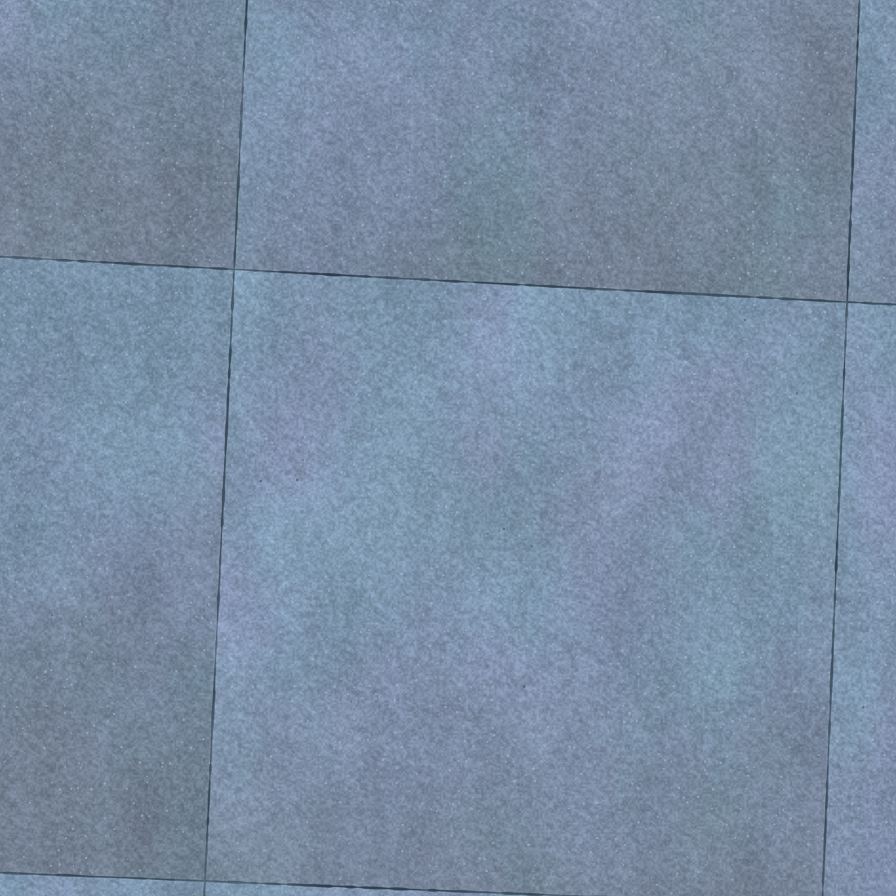
This texture is drawn by a WebGL 1 fragment shader. Its source:

```glsl
precision highp float;
// Large blue-grey stone slabs in a slightly skewed grid with hairline joints.
// Each slab fades from blue to warm grey; layered noise adds tall mottling,
// fine brushed grain and, through a cellular pattern, pale flecks and pits.

uniform vec2 u_resolution;

const vec2 SLAB_SIZE = vec2(0.690, 0.6875);
const vec2 GRID_ORIGIN = vec2(0.228, 0.026);
const vec2 SKEW = vec2(-0.0501, 0.0405);
const vec2 KEYSTONE = vec2(0.0093, 0.0197);
const float JOINT_HALF_WIDTH = 0.00115;
const float JOINT_WOBBLE = 0.0014;
const float RIM_WIDTH = 0.004;
const float MOTTLE_STRENGTH = 0.22;
const float GRAIN_STRENGTH = 0.27;
const float FLECK_CELLS = 130.0;
const float FLECK_SHARE = 0.14;
const float PIT_CELLS = 40.0;
const float PIT_SHARE = 0.025;

const vec3 BLUE_STONE = vec3(0.497, 0.575, 0.672);
const vec3 GREY_STONE = vec3(0.438, 0.502, 0.558);
const vec3 TEAL_TINT = vec3(-0.014, 0.008, 0.001);
const vec3 VIOLET_TINT = vec3(0.009, -0.007, 0.008);
const vec3 JOINT_COLOR = vec3(0.17, 0.24, 0.29);
const vec3 FLECK_COLOR = vec3(0.68, 0.76, 0.84);

float hash(vec2 p) {
  vec3 q = fract(vec3(p.xyx) * 0.1031);
  q += dot(q, q.yzx + 33.33);
  return fract((q.x + q.y) * q.z);
}

float valueNoise(vec2 p) {
  vec2 cell = floor(p);
  vec2 f = fract(p);
  f = f * f * (3.0 - 2.0 * f);
  float low = mix(hash(cell), hash(cell + vec2(1.0, 0.0)), f.x);
  float high = mix(hash(cell + vec2(0.0, 1.0)), hash(cell + vec2(1.0, 1.0)), f.x);
  return mix(low, high, f.y);
}

float layeredNoise(vec2 p) {
  float sum = 0.0;
  float weight = 0.5;
  for (int i = 0; i < 4; i++) {
    sum += weight * valueNoise(p);
    p = 2.03 * p + 17.3;
    weight *= 0.5;
  }
  return sum / 0.9375;
}

// Coverage of sparse round spots, at most one in each cell.
float spots(vec2 p, float cells, float share, float pixel) {
  vec2 cell = floor(p * cells);
  vec2 center = 0.25 + 0.5 * vec2(hash(cell + 11.0), hash(cell + 47.0));
  float radius = mix(0.0005, 0.0015, hash(cell + 83.0));
  float d = length(fract(p * cells) - center) / cells;
  float present = step(hash(cell + 5.0), share);
  return present * (1.0 - smoothstep(radius - 0.5 * pixel, radius + 0.5 * pixel, d));
}

void main() {
  float pixel = 1.0 / min(u_resolution.x, u_resolution.y);
  vec2 uv = gl_FragCoord.xy * pixel;

  // Skewed slab grid
  vec2 gridPos = uv + (SKEW + KEYSTONE * uv) * uv.yx;
  vec2 slabPos = (gridPos - GRID_ORIGIN) / SLAB_SIZE;
  vec2 slab = floor(slabPos);
  vec2 local = fract(slabPos);
  float slabTone = hash(slab + 29.0) - 0.5;
  vec2 stonePos = uv + 7.0 * vec2(hash(slab + 60.0), hash(slab + 71.0)) + 4.0;

  // Slab color: blue toward the upper left, grey toward the lower right
  float cloud = layeredNoise(stonePos * 4.0);
  float fade = 0.68 * (1.0 - local.y) + 0.32 * local.x + 0.7 * (cloud - 0.5);
  vec3 color = mix(BLUE_STONE, GREY_STONE, smoothstep(0.35, 1.1, fade));
  float hue = layeredNoise(stonePos * vec2(9.0, 6.0) + 31.0) + 0.35 * (local.y - 0.5);
  color += mix(VIOLET_TINT, TEAL_TINT, smoothstep(0.25, 0.75, hue));

  // Mottling: tall streaks and broad patches
  float streaks = layeredNoise(stonePos * vec2(21.0, 7.0));
  float patches = layeredNoise(stonePos * vec2(15.0, 12.0) + 13.0);
  float shade = 1.0 + 0.03 * slabTone;
  shade += MOTTLE_STRENGTH * (0.6 * streaks + 0.5 * patches + 0.3 * cloud - 0.7);

  // Grain: fine speckle and slanted brush marks
  float speckle = 0.45 * valueNoise(uv * 250.0) + 0.65 * valueNoise(uv * 470.0 + 9.0) - 0.55;
  vec2 brushed = mat2(0.84, 0.54, -0.54, 0.84) * uv;
  float brush = valueNoise(brushed * vec2(100.0, 290.0) + 50.0) - 0.5;
  shade += GRAIN_STRENGTH * (speckle + 0.3 * brush);
  color *= shade;

  // Pale flecks and dark pits
  color = mix(color, FLECK_COLOR, 0.5 * spots(uv, FLECK_CELLS, FLECK_SHARE, pixel));
  color = mix(color, JOINT_COLOR, 0.45 * spots(uv + 3.0, PIT_CELLS, PIT_SHARE, pixel));

  // Joints with a faint pale rim and uneven depth
  vec2 edge = min(local, 1.0 - local) * SLAB_SIZE;
  float jointDistance = min(edge.x, edge.y);
  color += 0.03 * (1.0 - smoothstep(0.0, RIM_WIDTH, jointDistance));
  jointDistance += JOINT_WOBBLE * (valueNoise(uv * 120.0) - 0.5);
  float blur = 0.5 * pixel + 0.0004;
  float joint = 1.0 - smoothstep(JOINT_HALF_WIDTH - blur, JOINT_HALF_WIDTH + blur, jointDistance);
  float depth = mix(0.55, 1.0, valueNoise(uv * 22.0 + 21.0));
  color = mix(color, JOINT_COLOR, joint * depth);

  gl_FragColor = vec4(clamp(color, 0.0, 1.0), 1.0);
}
```
